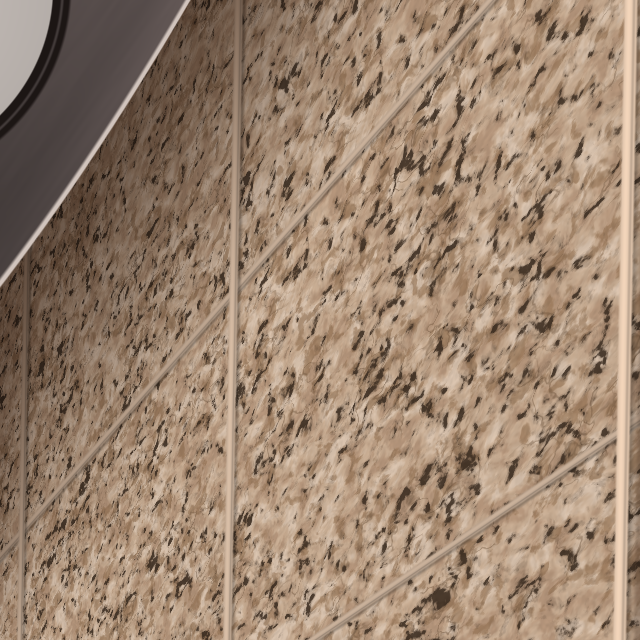
Write a Shadertoy shader that draws this texture.

```glsl
// Speckled granite wall tiles in perspective, with pale joints and a grey metal band in the top left corner.
#define VANISH vec2(-1.011, -1.015)
#define COLUMN_SCALE 4.459
#define ROW_SLOPE 0.456
#define FLECK_FREQ 54.0
#define PALE vec3(0.83, 0.745, 0.665)
#define TAN vec3(0.765, 0.66, 0.56)
#define BROWN vec3(0.69, 0.57, 0.47)
#define OCHRE vec3(0.53, 0.40, 0.28)
#define DARK vec3(0.22, 0.165, 0.12)
#define GROUT vec3(0.86, 0.755, 0.66)
#define METAL vec3(0.26, 0.23, 0.225)

float hash(vec2 p) {
    vec3 q = fract(p.xyx * vec3(0.1031, 0.1030, 0.0973));
    q += dot(q, q.yzx + 33.33);
    return fract((q.x + q.y) * q.z);
}

float noise(vec2 p) {
    vec2 i = floor(p), f = fract(p);
    f = f * f * (3.0 - 2.0 * f);
    return mix(mix(hash(i), hash(i + vec2(1, 0)), f.x),
               mix(hash(i + vec2(0, 1)), hash(i + vec2(1, 1)), f.x), f.y);
}

float fbm(vec2 p) {
    float sum = 0.0, amp = 0.5;
    for (int i = 0; i < 4; i++) {
        sum += amp * noise(p);
        p = mat2(1.6, 1.2, -1.2, 1.6) * p + 17.3;
        amp *= 0.5;
    }
    return sum / 0.9375;
}

// Granite: mottled ground, ochre stains, soft veins and sparse dark flecks
vec3 granite(vec2 wall) {
    vec2 tile = floor(wall);
    vec2 p = wall + 10.0 + 3.7 * hash(tile + 40.0);
    p += 0.014 * (vec2(noise(p * 30.0), noise(p * 30.0 + 50.0)) - 0.5);
    float cloud = fbm(p * 10.0);
    float ground = fbm(p * 34.0 + 9.0);
    float stain = fbm(p * FLECK_FREQ * 0.8 + 31.0) + 0.2 * (cloud - 0.5);
    float fleck = fbm(p * FLECK_FREQ + 73.0) + 0.25 * (cloud - 0.5);
    float vein = abs(fbm(p * 26.0 + 91.0) - 0.5);

    vec3 col = mix(BROWN, TAN, smoothstep(0.28, 0.52, ground));
    col = mix(col, PALE, smoothstep(0.50, 0.74, ground));
    col = mix(col, OCHRE, 0.55 * smoothstep(0.54, 0.72, stain));
    float veinMask = smoothstep(0.42, 0.65, cloud);
    col = mix(col, OCHRE * 0.75, 0.40 * veinMask * (1.0 - smoothstep(0.0, 0.05, vein)));
    col = mix(col, DARK, 0.16 * smoothstep(0.50, 0.64, fleck));
    col = mix(col, DARK, 0.85 * smoothstep(0.63, 0.77, fleck));
    col *= 0.96 + 0.08 * noise(p * 150.0);
    return col * (0.98 + 0.04 * hash(tile + 7.0));
}

// Shallow joint: x is the signed distance across it, w its half width
vec3 joint(vec3 col, float x, float w, float bright, float px) {
    col *= 1.0 - 0.28 * (1.0 - smoothstep(0.0, w, abs(x - w)));
    float ridge = 1.0 - smoothstep(0.0, 0.8, abs(x / w + 0.25));
    float crease = 1.0 - smoothstep(0.0, 0.35, abs(x / w - 0.45));
    vec3 body = GROUT * bright * (0.92 + 0.10 * ridge - 0.12 * crease);
    return mix(col, body, 1.0 - smoothstep(w - 2.0 * px, w + px, abs(x)));
}

// Band across the corner, with a bright lip and a round pale inset
vec3 metalBand(vec3 col, vec2 uv, float edge, float px) {
    float brush = noise(vec2(uv.x + uv.y, uv.x * 1.4 - uv.y) * vec2(12.0, 90.0));
    vec3 metal = METAL * (0.92 + 0.38 * smoothstep(0.5, 1.1, uv.y) + 0.05 * brush);
    metal *= 1.0 + 0.15 * smoothstep(-0.07, -0.01, edge);
    float lip = smoothstep(-0.009 - px, -0.006 + px, edge);
    metal = mix(metal, vec3(0.82, 0.77, 0.74), lip);

    float r = length(uv - vec2(-0.2, 1.02));
    vec3 rim = mix(vec3(0.11, 0.085, 0.08), METAL, 1.0 - smoothstep(0.0, 0.004, abs(r - 0.298)));
    metal = mix(rim, metal, smoothstep(0.309 - px, 0.312 + px, r));
    vec3 inset = vec3(0.77, 0.74, 0.72) * (0.92 + 0.4 * (0.283 - r));
    metal = mix(inset, metal, smoothstep(0.283 - px, 0.283 + px, r));
    return mix(metal, col, smoothstep(-px, px, edge));
}

void mainImage(out vec4 fragColor, in vec2 fragCoord) {
    vec2 uv = fragCoord / iResolution.xy;
    float px = 1.0 / iResolution.y;

    // Project the canvas onto the wall, one unit per tile
    float lean = 0.018 * (uv.y - 0.5);
    float depth = uv.x - lean - VANISH.x;
    float slope = (uv.y - VANISH.y) / (uv.x - VANISH.x);
    vec2 wall = vec2(4.243 - COLUMN_SCALE / depth, (slope - 0.677) / ROW_SLOPE);

    // Signed canvas distances to the nearest joints
    vec2 offset = wall - round(wall);
    float across = offset.x * depth * depth / COLUMN_SCALE;
    float down = -offset.y * ROW_SLOPE * depth / sqrt(1.0 + slope * slope);

    vec3 col = granite(wall);
    col = joint(col, down, 0.0052 + 0.0015 * uv.x, 0.90, px);
    col = joint(col, across, 0.005 + 0.006 * uv.x, 0.90 + 0.19 * uv.x, px);

    // Soft shadow below the band and in the outer columns
    float edge = (uv.x * (1.3 + 0.7 * uv.x) + 0.551 - uv.y) / 1.75;
    float light = smoothstep(-0.14, 0.42, edge);
    light *= 1.0 - 0.5 * (1.0 - smoothstep(-0.01, 0.07, uv.x)) * smoothstep(-0.2, 0.5, uv.y);
    light *= 1.0 - 0.4 * smoothstep(2.015, 2.03, wall.x);
    col *= mix(vec3(0.40, 0.345, 0.31), vec3(1.0), light);

    col = metalBand(col, uv, edge, px);
    fragColor = vec4(clamp(col, 0.0, 1.0), 1.0);
}
```
